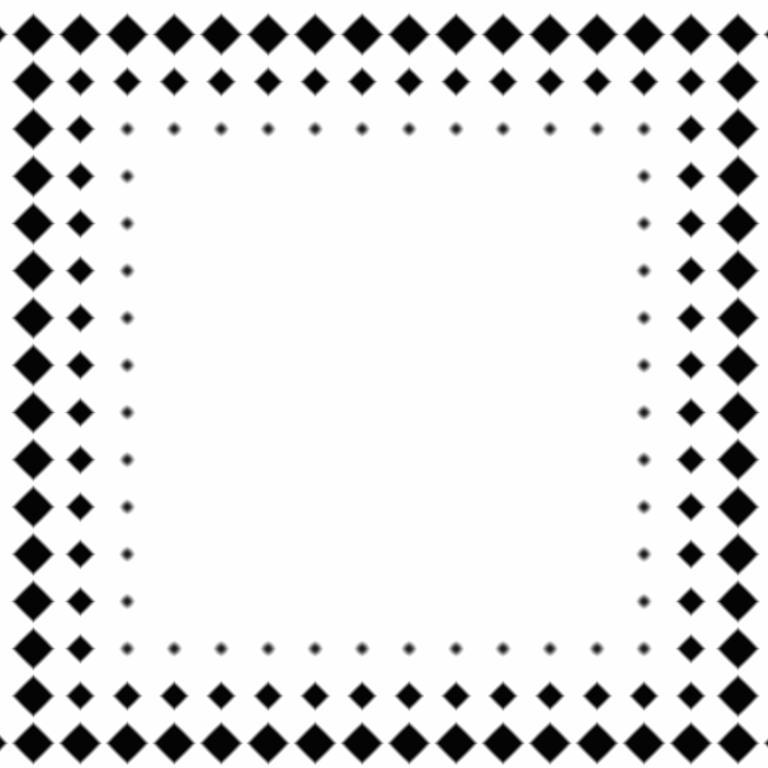
Reproduce this pattern procedurally as a Shadertoy shader.

```glsl
// A square frame of three rings of soft black diamonds that shrink toward a white centre.

const float COUNT = 16.0;                        // diamonds per side
const vec2 FIRST = vec2(0.0434, 0.0323);         // centre of the lower left diamond
const vec2 LAST = vec2(0.9609, 0.9551);          // centre of the upper right diamond
const vec3 PAPER = vec3(0.997);
const vec3 INK = vec3(0.015);

// Signed distance to a diamond, blended toward a disc by roundness
float diamondDistance(vec2 p, float radius, float roundness) {
    float diamond = (abs(p.x) + abs(p.y) - radius) * 0.7071;
    float disc = length(p) - radius * 0.8;
    return mix(diamond, disc, roundness);
}

// Ring number of a cell, counted inward from the border
float ringOf(vec2 cell) {
    vec2 inset = min(cell, COUNT - 1.0 - cell);
    return max(min(inset.x, inset.y), 0.0);
}

// Half diagonal of the diamonds in a ring
float ringRadius(float ring) {
    return ring < 0.5 ? 0.0262 : ring < 1.5 ? 0.0174 : 0.0078;
}

// Ink coverage of the diamond that belongs to a cell
float cellInk(vec2 uv, vec2 cell, vec2 pitch, float pixel) {
    float ring = ringOf(cell);
    bool endRow = cell.y < 0.5 || cell.y > COUNT - 1.5;
    bool inColumns = cell.x > -0.5 && cell.x < COUNT - 0.5;
    bool inRows = cell.y > -0.5 && cell.y < COUNT - 0.5;
    // The top and bottom rows run on past the sides
    if (ring > 2.5 || !inRows || !(inColumns || endRow)) return 0.0;

    float innermost = step(1.5, ring);
    float softness = max(mix(0.0034, 0.0050, innermost), pixel);
    float d = diamondDistance(uv - FIRST - cell * pitch, ringRadius(ring),
                              mix(0.06, 0.65, innermost));
    float strength = mix(1.0, 0.9, innermost);
    return strength * (1.0 - smoothstep(-softness, softness, d));
}

void mainImage(out vec4 fragColor, in vec2 fragCoord) {
    vec2 uv = fragCoord / iResolution.xy;
    vec2 pitch = (LAST - FIRST) / (COUNT - 1.0);
    vec2 cell = floor((uv - FIRST) / pitch + 0.5);
    float pixel = 1.0 / min(iResolution.x, iResolution.y);
    float ink = cellInk(uv, cell, pitch, pixel);
    fragColor = vec4(mix(PAPER, INK, ink), 1.0);
}
```
